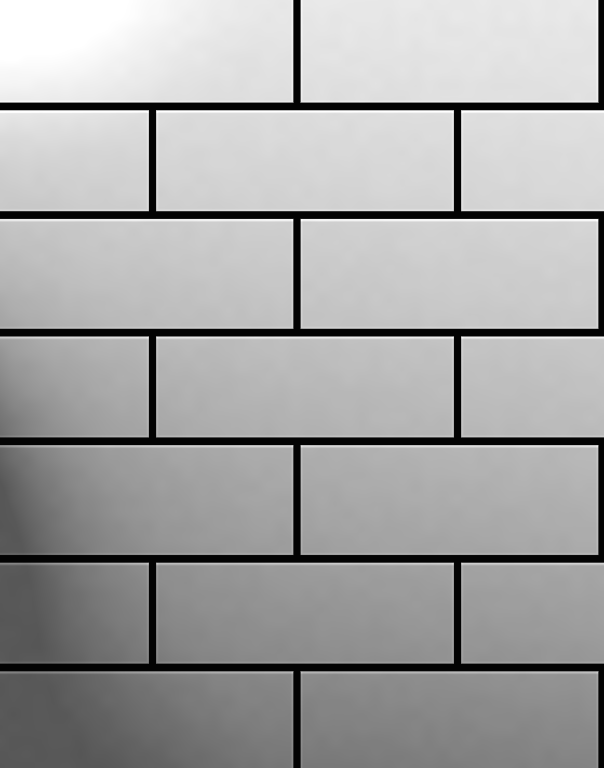
Give the GLSL for this texture, as a Shadertoy shader.

```glsl
// Staggered glossy grey tiles with black joints, lit from the top left
float hash(vec2 p) {
    return fract(sin(dot(p, vec2(12.9898, 78.233))) * 43758.5453);
}

float valueNoise(vec2 p) {
    vec2 cell = floor(p), f = fract(p);
    f = f * f * (3.0 - 2.0 * f);
    return mix(mix(hash(cell), hash(cell + vec2(1, 0)), f.x),
               mix(hash(cell + vec2(0, 1)), hash(cell + vec2(1, 1)), f.x), f.y);
}

// 1 at the edge of a tile, fading to 0 over the given width
float rim(float dist, float width) {
    return 1.0 - smoothstep(0.2 * width, width, dist);
}

// Broad sheen across the whole wall, uv in 0..1
float wallSheen(vec2 uv) {
    float x = uv.x, y = uv.y;
    float shade = 0.47 + 0.58 * y - 0.14 * y * y;
    shade += 0.09 * (x - 0.5) * (1.0 - y * y);

    // Dark reflection at the left and in the lower corner
    float band = (y - 0.32) / 0.25;
    shade -= 0.25 * exp(-band * band) * exp(-x / 0.13);
    shade -= 0.09 * (1.0 - smoothstep(0.1, 0.5, x + 0.8 * y));
    shade = max(shade, 0.345);

    // Bright glow in the upper corner
    float glow = length((uv - vec2(0, 1)) * vec2(1.0, 1.9));
    return shade + 0.14 * (1.0 - smoothstep(0.05, 0.45, glow));
}

void mainImage(out vec4 fragColor, in vec2 fragCoord) {
    vec2 uv = fragCoord / iResolution.xy;
    vec2 p = uv * vec2(1.0, 1.2736);
    float soft = 0.7 / iResolution.x;

    // Alternating courses: a lower one and a slightly taller one
    float pairY = mod(p.y - 0.1667, 0.3751);
    bool lower = pairY < 0.1802;
    float below = lower ? pairY : pairY - 0.1802;
    float above = (lower ? 0.1802 : 0.3751) - pairY;
    float left = mod(p.x - (lower ? 0.2525 : 0.4917), 0.505);
    float right = 0.505 - left;

    // Distances inward from the joint edges
    below -= 0.0064;
    above -= 0.0064;
    left -= 0.006;
    right -= 0.006;
    float inside = min(min(below, above), min(left, right));

    // Tile surface with faint mottling and light bevels
    float shade = wallSheen(uv);
    shade += 0.014 * (valueNoise(p * 45.0) - 0.5);
    shade += 0.17 * rim(above, 0.006);
    shade += 0.06 * max(rim(below, 0.005), max(rim(left, 0.005), rim(right, 0.005)));

    shade = mix(0.01, min(shade, 1.0), smoothstep(-soft, soft, inside));
    fragColor = vec4(vec3(shade), 1.0);
}
```
